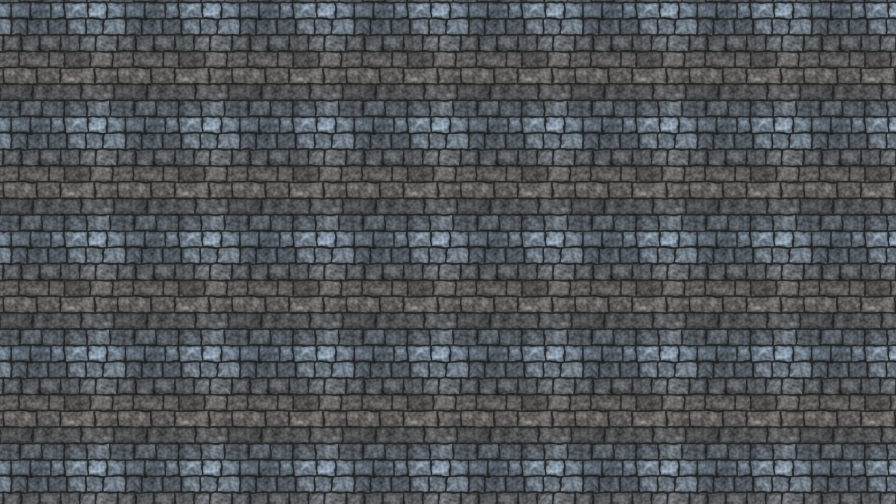
Write a WebGL 1 fragment shader that draws this texture.

```glsl
precision highp float;
// Weathered stone wall: one seven-course block of masonry, tiled across the canvas.

uniform vec2 u_resolution;

const float TAU = 6.2831853;
const float TILE_SIZE = 0.2269;     // side of one repeat, in canvas heights
const float TILE_DROP = 0.878;      // start of the first full repeat below the top
const float COURSES = 7.0;          // rows of stones in one repeat
const float JOINT_HALF = 0.008;     // half the joint width, in repeats
const float CORNER = 0.016;         // corner radius of the stones
const float RAGGED = 0.014;         // waviness of the stone edges
const float JOINT_JITTER = 0.42;    // unevenness of the stone widths
const float STONE_VARIATION = 0.20; // tone spread from stone to stone
const float GRAIN = 0.62;           // contrast of the pitted surface
const float STAIN = 0.17;           // depth of the dark vertical stain
const float STAIN_X = 0.33;         // centre of the stain within the repeat
const float COOL_Y = 0.24;          // height of the bluest stones, from the top
const vec3 WARM_STONE = vec3(0.385, 0.373, 0.362);
const vec3 COOL_STONE = vec3(0.355, 0.398, 0.437);
const vec3 MORTAR = vec3(0.155, 0.160, 0.158);

float hash(vec2 p) {
  return fract(sin(dot(p, vec2(127.1, 311.7))) * 43758.5453);
}

// Gradient at a lattice point that wraps with the given period.
float corner(vec2 cell, vec2 offset, vec2 f, float period) {
  float angle = TAU * hash(mod(cell + offset, period) + period * 1.7);
  return dot(vec2(cos(angle), sin(angle)), f - offset);
}

// Gradient noise that repeats once per tile.
float noise(vec2 tile, float period) {
  vec2 p = tile * period;
  vec2 i = floor(p);
  vec2 f = p - i;
  vec2 w = f * f * f * (f * (f * 6.0 - 15.0) + 10.0);
  float a = mix(corner(i, vec2(0.0, 0.0), f, period),
                corner(i, vec2(1.0, 0.0), f, period), w.x);
  float b = mix(corner(i, vec2(0.0, 1.0), f, period),
                corner(i, vec2(1.0, 1.0), f, period), w.x);
  return mix(a, b, w.y);
}

// Stones per course (x) and tone of the course (y), counted from the top.
vec2 courseStyle(float row) {
  if (row < 0.5) return vec2(5.0, 0.96);
  if (row < 1.5) return vec2(6.0, 1.10);
  if (row < 2.5) return vec2(6.0, 1.02);
  if (row < 3.5) return vec2(6.0, 0.94);
  if (row < 4.5) return vec2(5.0, 0.89);
  if (row < 5.5) return vec2(4.0, 1.03);
  return vec2(3.0, 0.80);
}

// Left and right joint around x, and the index of the stone between them.
vec3 findStone(float x, float row, float count) {
  float s = x * count + hash(vec2(row, 41.0));
  vec3 stone = vec3(-1e3, 1e3, 0.0);
  for (int k = -1; k <= 2; k++) {
    float index = floor(s) + float(k);
    float id = mod(index, count);
    float joint = index + JOINT_JITTER * (hash(vec2(id, row + 7.0)) - 0.5);
    if (joint <= s) stone.xz = vec2(joint, id);
    else stone.y = min(stone.y, joint);
  }
  return vec3((stone.xy - s) / count, stone.z);
}

void main() {
  vec2 p = gl_FragCoord.xy / u_resolution.y;
  vec2 tile = fract(vec2(p.x, 1.0 - p.y) / TILE_SIZE - vec2(0.0, TILE_DROP));
  float pixel = 1.0 / (TILE_SIZE * u_resolution.y);

  // Stone layout with ragged edges.
  vec2 bent = tile + RAGGED * vec2(noise(tile, 17.0), noise(tile.yx, 13.0));
  float course = bent.y * COURSES;
  float row = mod(floor(course), COURSES);
  vec2 style = courseStyle(row);
  vec3 stone = findStone(bent.x, row, style.x);

  // Depth inside a rounded stone, measured from the joint centre.
  vec2 halfSize = 0.5 * vec2(stone.y - stone.x, 1.0 / COURSES);
  vec2 fromCentre = vec2(0.5 * (stone.x + stone.y), (fract(course) - 0.5) / COURSES);
  vec2 q = abs(fromCentre) - halfSize + CORNER;
  float depth = CORNER - length(max(q, 0.0)) - min(max(q.x, q.y), 0.0);

  // Tone: course, single stone, stain and worn rim.
  float tone = style.y;
  tone *= 1.0 + STONE_VARIATION * (hash(vec2(stone.z + 3.0, row + 19.0)) - 0.5);
  float stainReach = 0.65 + 0.35 * cos(TAU * (tile.y - 0.3));
  tone *= 1.0 - STAIN * stainReach * cos(TAU * (tile.x - STAIN_X));
  tone *= mix(0.84, 1.04, smoothstep(0.0, 0.04, depth));

  // Pitted grain from broad patches to fine chips.
  float grain = 0.45 * noise(tile, 8.0) + 0.60 * noise(tile + 0.37, 19.0)
              + 0.55 * noise(tile + 0.71, 37.0);
  tone *= 1.0 + GRAIN * grain;

  float coolness = 0.5 + 0.5 * cos(TAU * ((row + 0.5) / COURSES - COOL_Y));
  vec3 stoneColor = mix(WARM_STONE, COOL_STONE, coolness) * tone;
  vec3 mortarColor = MORTAR * (1.0 + 0.5 * grain);

  float soft = max(0.7 * pixel, 0.005);
  float face = smoothstep(JOINT_HALF - soft, JOINT_HALF + soft, depth);
  gl_FragColor = vec4(mix(mortarColor, stoneColor, face), 1.0);
}
```
